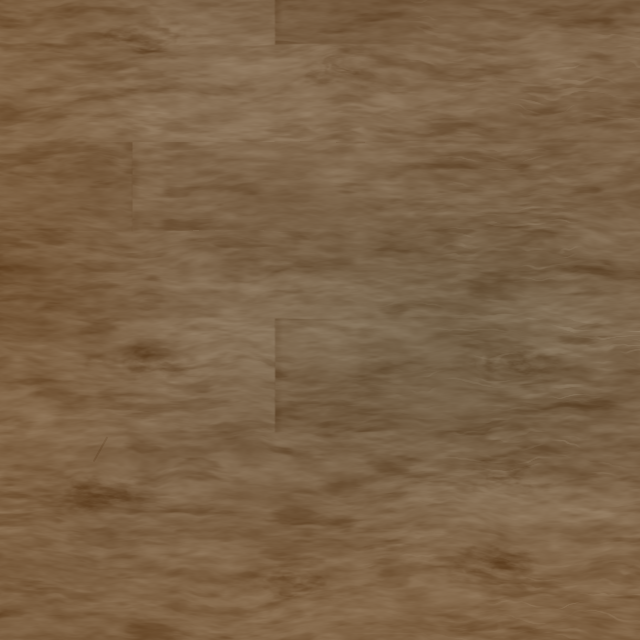
This texture is drawn by a three.js fragment shader. Its source:

```glsl
// Worn brown wood planks laid across, with nearly hidden seams, fine fibres and knots.
varying vec2 vUv;

float hash(vec2 p) {
  vec3 q = fract(vec3(p.xyx) * vec3(0.1031, 0.1030, 0.0973));
  q += dot(q, q.yzx + 33.33);
  return fract((q.x + q.y) * q.z);
}

float noise(vec2 p) {
  vec2 i = floor(p), f = fract(p);
  f = f * f * (3.0 - 2.0 * f);
  return mix(mix(hash(i), hash(i + vec2(1.0, 0.0)), f.x),
             mix(hash(i + vec2(0.0, 1.0)), hash(i + vec2(1.0)), f.x), f.y);
}

float fbm(vec2 p) {
  float sum = 0.0, amp = 0.5;
  for (int i = 0; i < 4; i++) {
    sum += amp * noise(p);
    p = p * 2.03 + 17.3;
    amp *= 0.5;
  }
  return sum / 0.9375;
}

// Grain of one board: streaks, fibres, pores and darker flecks
float grain(vec2 p, float seed) {
  p += vec2(seed * 7.31, seed * 3.17);
  p.y += 0.03 * (fbm(p * vec2(6.0, 10.0)) - 0.5);
  float streak = fbm(p * vec2(4.5, 32.0)) - 0.5;
  float fibre = fbm(p * vec2(24.0, 105.0) + 41.0) - 0.5;
  float pore = noise(p * vec2(62.0, 235.0) + 9.0) - 0.5;
  float fleck = smoothstep(0.54, 0.76, fbm(p * vec2(13.0, 58.0) + 83.0));
  return 0.45 * streak + 0.55 * fibre + 0.17 * pore - 0.24 * fleck;
}

// Scattered ragged knots: x is darkness, y is the ripple around them
vec2 knots(vec2 p) {
  vec2 grid = p * vec2(3.0, 6.0), cell = floor(grid);
  vec2 center = 0.3 + 0.4 * vec2(hash(cell + 5.0), hash(cell + 19.0));
  vec2 d = (grid - cell - center) * vec2(0.8, 1.0);
  d += 0.3 * (vec2(fbm(p * vec2(22.0, 40.0)), fbm(p * vec2(22.0, 40.0) + 61.0)) - 0.5);
  float r = length(d);
  float halo = step(0.52, hash(cell + 37.0)) * (1.0 - smoothstep(0.02, 0.24, r));
  float ragged = smoothstep(0.25, 0.75, fbm(p * vec2(32.0, 85.0)));
  return vec2(halo * ragged, halo * sin(r * 75.0 + 9.0 * noise(p * 30.0)));
}

float segment(vec2 p, vec2 a, vec2 b) {
  vec2 pa = p - a, ba = b - a;
  return length(pa - ba * clamp(dot(pa, ba) / dot(ba, ba), 0.0, 1.0));
}

void main() {
  vec2 p = vUv;
  float y = p.y + 0.010 * (fbm(p * vec2(6.0, 3.0)) - 0.5);

  // Rows of uneven height; every second one has a butt joint and a tone step
  float joint = 0.43, jointed = 0.0, seamGap = 1.0, flip = 1.0;
  for (int i = 0; i < 6; i++) {
    float k = float(i);
    float edge = 0.17 + 0.152 * k + 0.034 * max(0.0, 1.0 - 0.75 * abs(k - 2.2));
    float above = smoothstep(-0.0015, 0.0015, y - edge);
    jointed = mix(jointed, mod(k, 2.0), above);
    joint = mix(joint, abs(k - 3.0) < 0.5 ? 0.207 : 0.43, step(edge, y));
    flip = mix(flip, abs(k - 3.0) < 0.5 ? -1.0 : 1.0, step(edge, y));
    seamGap = min(seamGap, abs(y - edge));
  }
  float right = smoothstep(-0.002, 0.002, p.x - joint);
  float nearJoint = 1.0 - smoothstep(0.10, 0.42, abs(p.x - joint));
  float boardTone = jointed * nearJoint * flip * mix(0.11, -0.09, right);

  // Broad clouds cross all boards, fine grain changes at the joints only
  float cloud = fbm(p * vec2(2.4, 10.0) + vec2(3.0, 29.0)) - 0.5;
  float wood = mix(grain(p, 1.0), grain(p, 12.0), jointed * right * nearJoint);
  float tone = 0.60 + 0.62 * cloud + wood + boardTone;

  vec2 knot = knots(p);
  tone -= 0.42 * knot.x - 0.06 * knot.y;

  // Pale wavy fibres, stronger toward the right side
  float ripple = noise(vec2(p.x * 18.0, p.y * 205.0 + 7.0 * fbm(p * vec2(14.0, 24.0))));
  tone += 0.26 * smoothstep(0.62, 0.95, ripple) * smoothstep(0.3, 1.0, p.x)
        * smoothstep(0.35, 0.65, noise(p * vec2(5.0, 15.0) + 51.0));

  // Broken seams, worn joint shadow and one short scratch
  float wear = smoothstep(0.58, 0.82, noise(p * vec2(7.0, 13.0) + 7.0));
  tone -= 0.12 * wear * (1.0 - smoothstep(0.0005, 0.004, seamGap));
  float shade = smoothstep(-0.003, 0.001, p.x - joint)
              * (1.0 - smoothstep(0.001, 0.014, p.x - joint));
  tone -= 0.17 * jointed * shade * (0.4 + 0.6 * noise(p * vec2(9.0, 38.0)));
  float scratch = segment(p, vec2(0.147, 0.28), vec2(0.167, 0.316));
  tone -= 0.22 * (1.0 - smoothstep(0.0006, 0.0025, scratch));

  vec3 color = mix(vec3(0.385, 0.272, 0.160), vec3(0.570, 0.478, 0.375),
                   clamp(tone, -0.2, 1.2));

  // Cool grey patch right of the middle, warmer left and lower edges
  vec2 c = (p - vec2(0.71, 0.47)) * vec2(3.0, 4.5);
  color += exp(-dot(c, c)) * vec3(-0.016, 0.010, 0.020);
  float warm = 1.0 - smoothstep(0.0, 0.35, min(p.x, p.y));
  color += warm * vec3(0.006, -0.007, -0.020);

  gl_FragColor = vec4(color, 1.0);
}
```
